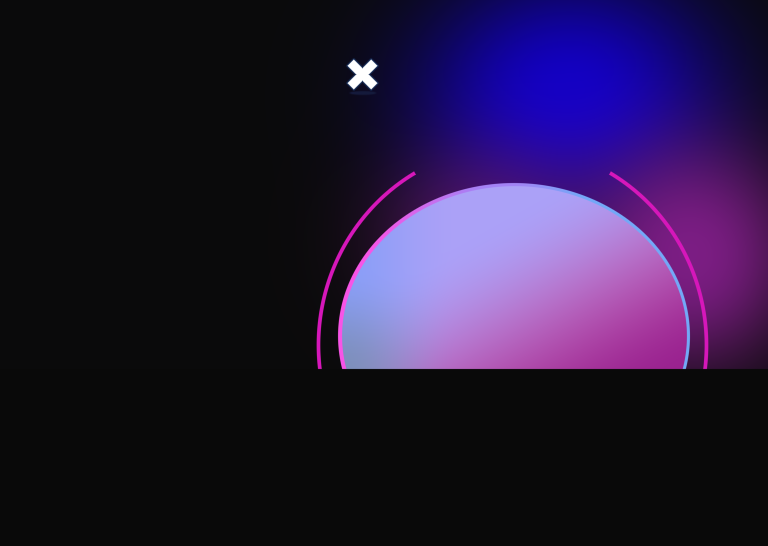
A Shadertoy shader for this background:

```glsl
// A glowing glass dome rising behind a dark floor, framed by two neon arcs,
// with blurred blue and magenta lights behind it and a small white cross.
// Gaussian glows form the backdrop; distance functions shape everything else.

// Lengths are in canvas heights, origin at the lower left.
const float FLOOR_Y = 0.3242;
const vec2 DOME_CENTER = vec2(0.9414, 0.3846);
const vec2 DOME_RADII = vec2(0.3223, 0.2802);
const float RIM_WIDTH = 0.0062;
const vec2 ARC_CENTER = vec2(0.9386, 0.3681);
const vec2 ARC_RADII = vec2(0.3553, 0.3645);
const float ARC_HALF_WIDTH = 0.0034;
const vec2 ARC_CUT_DIR = vec2(0.493, 0.870);
const vec2 CROSS_CENTER = vec2(0.6639, 0.8636);
const vec2 CROSS_ARM = vec2(0.0306, 0.0082);
const vec2 SHADOW_CENTER = vec2(0.6648, 0.8297);
const vec2 SHADOW_RADII = vec2(0.0240, 0.0035);

const vec3 NIGHT = vec3(0.040, 0.040, 0.042);
const vec3 FLOOR_COLOR = vec3(0.035);
const vec3 BLUE_GLOW = vec3(0.07, 0.00, 0.77);
const vec3 MAGENTA_GLOW = vec3(0.52, 0.12, 0.55);
const vec3 ARC_COLOR = vec3(0.84, 0.09, 0.73);
const vec3 DOME_LAVENDER = vec3(0.67, 0.63, 0.97);
const vec3 DOME_MAGENTA = vec3(0.60, 0.13, 0.56);
const vec3 DOME_WARMTH = vec3(0.07, 0.01, -0.02);
const vec3 DOME_SKY = vec3(0.54, 0.62, 0.97);
const vec3 DOME_STEEL = vec3(0.49, 0.56, 0.73);
const vec3 RIM_PINK = vec3(0.97, 0.33, 0.90);
const vec3 RIM_LAVENDER = vec3(0.64, 0.51, 0.96);
const vec3 RIM_BLUE = vec3(0.45, 0.66, 0.97);
const vec3 CROSS_EDGE = vec3(0.10, 0.22, 0.42);
const vec3 SHADOW_COLOR = vec3(0.08, 0.10, 0.23);

// Coverage of a shape from its signed distance, one pixel soft.
float cover(float d) {
    float px = 1.0 / iResolution.y;
    return 1.0 - smoothstep(-0.7 * px, 0.7 * px, d);
}

float glow(vec2 p, vec2 center, vec2 radii) {
    float d = length((p - center) / radii);
    return exp(-pow(d, 2.4));
}

// Approximate signed distance to an ellipse at the origin.
float ellipseDist(vec2 p, vec2 radii) {
    float k0 = length(p / radii);
    float k1 = length(p / (radii * radii));
    return k0 * (k0 - 1.0) / max(k1, 1e-4);
}

float boxDist(vec2 p, vec2 halfSize) {
    vec2 q = abs(p) - halfSize;
    return length(max(q, 0.0)) + min(max(q.x, q.y), 0.0);
}

float crossDist(vec2 p) {
    vec2 q = abs(vec2(p.x + p.y, p.x - p.y)) * 0.70711;
    return min(boxDist(q, CROSS_ARM), boxDist(q.yx, CROSS_ARM));
}

vec3 backdrop(vec2 p) {
    vec3 col = mix(NIGHT, BLUE_GLOW, glow(p, vec2(1.044, 0.826), vec2(0.275, 0.220)));
    col = mix(col, MAGENTA_GLOW, 0.55 * glow(p, vec2(0.897, 0.560), vec2(0.201, 0.183)));
    return mix(col, MAGENTA_GLOW, 0.92 * glow(p, vec2(1.264, 0.533), vec2(0.201, 0.211)));
}

// Diagonal lavender to magenta, with a cool tint along the left side.
vec3 domeFill(vec2 n) {
    float t = smoothstep(-0.70, 0.75, dot(n, vec2(0.55, -0.85)));
    vec3 col = mix(DOME_LAVENDER, DOME_MAGENTA, t) + 4.0 * t * (1.0 - t) * DOME_WARMTH;
    vec3 cool = mix(DOME_STEEL, DOME_SKY, smoothstep(-0.25, 0.45, n.y));
    return mix(cool, col, smoothstep(-0.98, -0.32, n.x));
}

vec3 rimColor(float x) {
    vec3 col = mix(RIM_PINK, RIM_LAVENDER, smoothstep(-0.90, -0.10, x));
    return mix(col, RIM_BLUE, smoothstep(-0.05, 0.45, x));
}

void mainImage(out vec4 fragColor, in vec2 fragCoord) {
    vec2 p = fragCoord / iResolution.y;
    vec3 col = backdrop(p);

    // Neon arcs, open at the top
    vec2 a = p - ARC_CENTER;
    float ring = abs(ellipseDist(a, ARC_RADII)) - ARC_HALF_WIDTH;
    float gap = dot(vec2(-abs(a.x), a.y), ARC_CUT_DIR.yx);
    col = mix(col, ARC_COLOR, cover(max(ring, gap)));

    // Dome: rim first, fill inside it
    vec2 d = p - DOME_CENTER;
    vec2 n = d / DOME_RADII;
    float dome = ellipseDist(d, DOME_RADII);
    float rim = RIM_WIDTH * mix(1.2, 0.9, smoothstep(-1.0, 0.2, n.x));
    col = mix(col, rimColor(n.x), cover(dome));
    col = mix(col, domeFill(n), cover(dome + rim));

    // Floor
    col = mix(col, FLOOR_COLOR, cover(p.y - FLOOR_Y));

    // Cross with a thin blue edge and a flat shadow
    float shadow = ellipseDist(p - SHADOW_CENTER, SHADOW_RADII);
    col = mix(col, SHADOW_COLOR, 1.0 - smoothstep(-0.002, 0.002, shadow));
    float mark = crossDist(p - CROSS_CENTER);
    col = mix(col, CROSS_EDGE, 0.8 * (1.0 - smoothstep(0.0, 0.004, mark)));
    col = mix(col, vec3(1.0), cover(mark));

    fragColor = vec4(col, 1.0);
}
```
